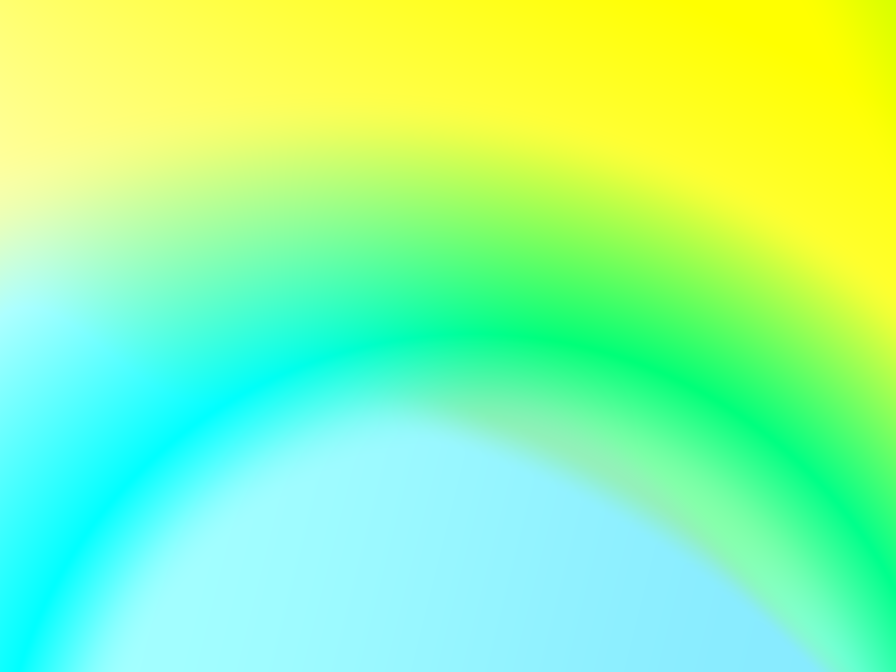
Reproduce this background procedurally as a WebGL 2 fragment shader.

```glsl
#version 300 es
precision highp float;
// A soft arch of cyan and green under a yellow sky, over a pale blue hollow.
// The distance to one circle drives two ramps: outward to the sky and
// inward to the hollow, with colours that drift from left to right.

uniform vec2 u_resolution;
out vec4 fragColor;

const vec2 ARCH_CENTER = vec2(0.705, -0.205);
const float ARCH_RADIUS = 0.708;
const float INNER_WIDTH = 0.128;

const vec3 CYAN = vec3(0.0, 1.0, 1.0);
const vec3 GREEN = vec3(0.0, 1.0, 0.47);
const vec3 PALE_CYAN = vec3(0.64, 1.0, 1.0);
const vec3 PALE_BLUE = vec3(0.53, 0.92, 1.0);
const vec3 SAGE = vec3(0.58, 0.94, 0.73);
const vec3 MINT = vec3(0.53, 1.0, 0.67);
const vec3 AQUA = vec3(0.50, 1.0, 0.90);

// Linear ramp from 0 to 1 whose upper corner is rounded by k.
float softRamp(float t, float k) {
    float h = max(k - abs(t - 1.0), 0.0) / k;
    return max(min(t, 1.0) - 0.25 * h * h * k, 0.0);
}

// Saturated colour along the crest of the arch.
vec3 crestColor(float x) {
    vec3 c = mix(CYAN, GREEN, smoothstep(0.30, 0.88, x));
    c.b += 0.08 * smoothstep(1.0, 1.33, x);
    return c;
}

// Yellow sky: creamy at the left, purer with height above the arch,
// turning to lime in the upper right corner.
vec3 skyColor(vec2 p, float above) {
    float cream = pow(max(1.0 - p.x / 1.34, 0.0), 2.5);
    float blue = mix(0.19, 0.63, cream) - 0.8 * max(above, 0.0);
    float lime = smoothstep(1.18, 1.37, p.x + 0.5 * (p.y - 1.0));
    return vec3(1.0 - 0.17 * lime, 1.0, max(blue, 0.0));
}

// Pale hollow with a sage and mint wedge along its right flank.
vec3 hollowColor(vec2 p) {
    vec3 c = mix(PALE_CYAN, PALE_BLUE, smoothstep(0.1, 1.25, p.x - 0.25 * p.y));
    float dx = p.x - 0.608;
    float gap = p.y - (0.358 - 0.226 * dx - 0.59 * dx * dx);
    float wedge = smoothstep(-0.01, 0.065, gap) * smoothstep(0.48, 0.74, p.x);
    float crease = mix(0.09, 0.025, smoothstep(0.9, 1.22, p.x));
    float flank = smoothstep(crease - 0.035, crease + 0.04, gap)
                * smoothstep(0.72, 0.98, p.x);
    vec3 mint = mix(AQUA, MINT, smoothstep(-0.04, 0.24, p.y));
    return mix(mix(c, SAGE, wedge), mint, flank);
}

// Outer side: red rises evenly, while blue lingers at the far left.
vec3 outerColor(vec2 p, vec3 crest, float dist) {
    float width = 0.455 - 0.26 * p.x + 0.09 * p.x * p.x;
    float t = softRamp(dist / width, 0.12);
    float delay = 0.68 * (1.0 - smoothstep(0.0, 0.36, p.x));
    float tBlue = max(t - delay, 0.0) / (1.0 - delay);
    return mix(crest, skyColor(p, dist - width), vec3(t, t, tBlue));
}

void main() {
    // Height runs from 0 to 1, width from 0 to 4/3.
    vec2 p = gl_FragCoord.xy / u_resolution * vec2(4.0 / 3.0, 1.0);
    float dist = length(p - ARCH_CENTER) - ARCH_RADIUS;
    vec3 crest = crestColor(p.x);

    vec3 outer = outerColor(p, crest, max(dist, 0.0));
    vec3 inner = mix(crest, hollowColor(p), softRamp(-dist / INNER_WIDTH, 0.3));

    // Join both sides with a rounded crest.
    vec3 color = mix(inner, outer, smoothstep(-0.012, 0.012, dist));
    fragColor = vec4(clamp(color, 0.0, 1.0), 1.0);
}
```
